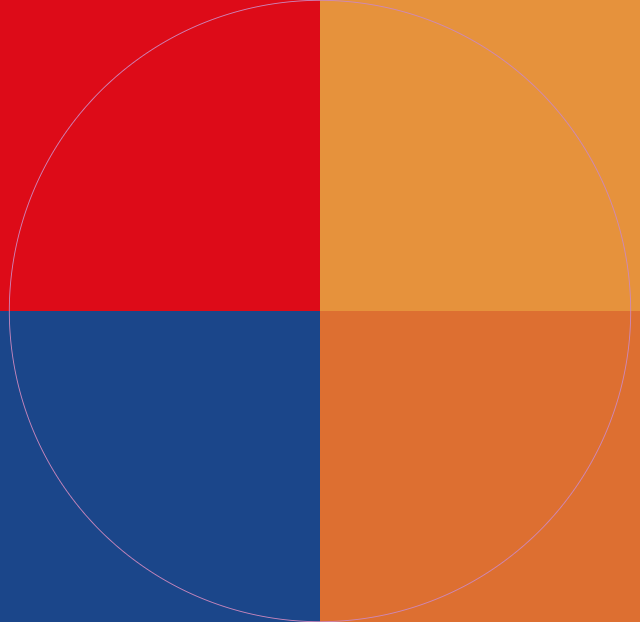
A WebGL 1 fragment shader for this background:

```glsl
precision highp float;

uniform vec2 u_resolution;

#define RED vec3(0.867, 0.043, 0.094)
#define AMBER vec3(0.902, 0.573, 0.235)
#define BLUE vec3(0.106, 0.275, 0.541)
#define ORANGE vec3(0.867, 0.435, 0.192)
#define LILAC vec3(0.80, 0.53, 0.74)
#define RING_RADIUS 0.4995
#define RING_WIDTH 0.0014

// Share of a pixel lying on the positive side of an edge
float edgeCoverage(float dist, float pixel) {
    return clamp(dist / pixel + 0.5, 0.0, 1.0);
}

// Share of a pixel covered by a thin circular outline
float ringCoverage(vec2 p, float pixel) {
    float dist = length(p) - RING_RADIUS;
    float halfWidth = 0.5 * RING_WIDTH;
    return edgeCoverage(dist + halfWidth, pixel) - edgeCoverage(dist - halfWidth, pixel);
}

void main() {
    // Centred coordinates, one unit per canvas height
    float pixel = 1.0 / u_resolution.y;
    vec2 p = (gl_FragCoord.xy - 0.5 * u_resolution) * pixel;

    // Four quadrants meeting at the centre
    float right = edgeCoverage(p.x, pixel);
    float top = edgeCoverage(p.y, pixel);
    vec3 upper = mix(RED, AMBER, right);
    vec3 lower = mix(BLUE, ORANGE, right);
    vec3 color = mix(lower, upper, top);

    // Fine ring touching the top and bottom edges
    color = mix(color, LILAC, ringCoverage(p, pixel));

    gl_FragColor = vec4(color, 1.0);
}
```
